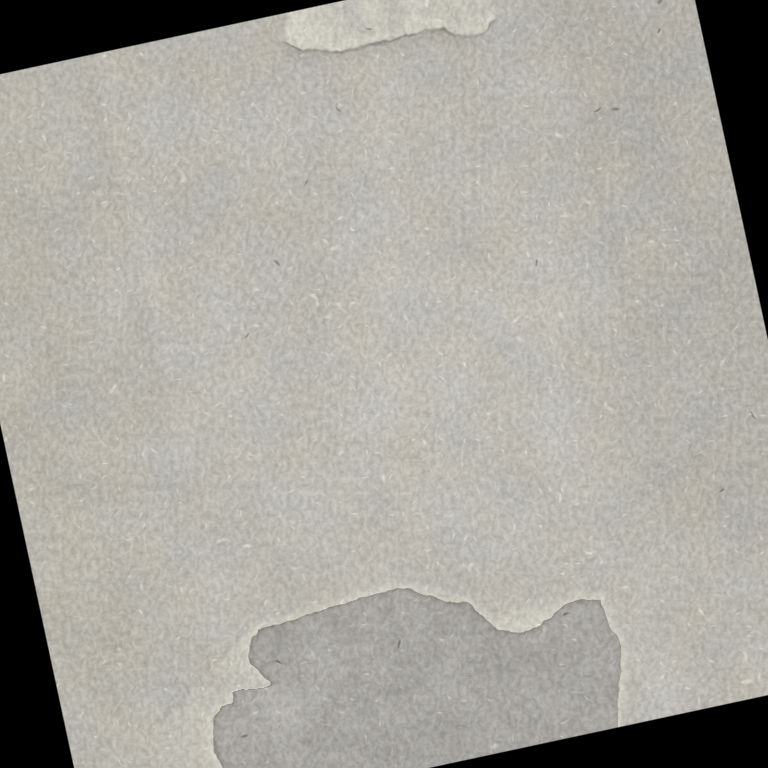
A three.js fragment shader for this texture:

```glsl
// A tilted sheet of worn grey card on black, with a torn patch low down and a
// small tear at the top. Tear outlines are sums of ramps roughened by gradient
// noise; fibres, flecks and mottling are layered over flat paper tones.
varying vec2 vUv;

const float TILT = 0.2115;
const vec2 SHEET_CENTER = vec2(0.5945, 0.383);  // in tilted axes
const float SHEET_HALF = 0.5003;
const float EDGE = 0.0013;
const vec3 PAPER = vec3(0.727, 0.716, 0.687);
const vec3 UNDERLAYER = vec3(0.655, 0.646, 0.625);
const vec3 TORN_RIM = vec3(0.815, 0.803, 0.758);
const vec3 SHADOW = vec3(0.43, 0.42, 0.39);
const float GRAIN = 0.075;
const float ROUGHNESS = 0.006;

float hash(vec2 p) {
  return fract(sin(dot(p, vec2(127.1, 311.7))) * 43758.55);
}

float corner(vec2 cell, vec2 offset) {
  float a = 6.2832 * hash(cell);
  return dot(vec2(cos(a), sin(a)), offset);
}

float noise(vec2 p) {
  vec2 i = floor(p), f = fract(p);
  vec2 w = f * f * f * (f * (f * 6.0 - 15.0) + 10.0);
  vec2 e = vec2(1.0, 0.0);
  float low = mix(corner(i, f), corner(i + e.xy, f - e.xy), w.x);
  float high = mix(corner(i + e.yx, f - e.yx), corner(i + e.xx, f - e.xx), w.x);
  return mix(low, high, w.y);
}

float ramp(float a, float b, float x) { return clamp((x - a) / (b - a), 0.0, 1.0); }

float bump(float x, float center, float width) {
  float t = (x - center) / width;
  return exp(-t * t);
}

// Signed depth inside the lower patch, bounded by top, left and right profiles.
float patchDepth(vec2 p) {
  float top = 0.178 + 0.055 * ramp(0.335, 0.51, p.x) - 0.012 * ramp(0.535, 0.557, p.x)
    - 0.006 * ramp(0.56, 0.6, p.x) - 0.036 * smoothstep(0.6, 0.657, p.x)
    + 0.041 * smoothstep(0.68, 0.76, p.x);
  float left = 0.289 - 0.013 * ramp(0.0, 0.03, p.y) + 0.028 * smoothstep(0.066, 0.088, p.y)
    + 0.049 * smoothstep(0.098, 0.11, p.y) - 0.028 * smoothstep(0.11, 0.135, p.y)
    + 0.012 * smoothstep(0.158, 0.18, p.y);
  float right = 0.8035 + 0.005 * ramp(0.06, 0.15, p.y) - 0.028 * smoothstep(0.15, 0.225, p.y);
  return min(top - p.y, min(p.x - left, right - p.x));
}

// Height above the ragged lower lip of the top tear.
float topTearHeight(vec2 p) {
  return p.y - (0.948 - 0.013 * smoothstep(0.37, 0.4, p.x) + 0.026 * smoothstep(0.44, 0.57, p.x)
    - 0.006 * smoothstep(0.575, 0.6, p.x) + 0.02 * smoothstep(0.625, 0.647, p.x));
}

// Short strokes, one at random in some cells of a grid.
float flecks(vec2 p, float density, float chance) {
  vec2 g = p * density, cell = floor(g);
  float turn = 6.2832 * hash(cell + 3.7);
  vec2 d = fract(g) - 0.35 - 0.3 * vec2(hash(cell + 8.1), hash(cell + 5.3));
  d = vec2(d.x * cos(turn) + d.y * sin(turn), d.y * cos(turn) - d.x * sin(turn));
  return step(hash(cell), chance) * (1.0 - smoothstep(0.05, 0.2, length(d * vec2(0.6, 1.5))));
}

void main() {
  vec2 p = vUv;
  float c = cos(TILT), s = sin(TILT);
  vec2 sheet = vec2(c * p.x + s * p.y, c * p.y - s * p.x);

  // Paper tone: shaded sides, long creases, mottling.
  vec3 color = PAPER;
  color += 0.018 * bump(length(p - vec2(0.57, 0.48)), 0.0, 0.3);
  color -= 0.028 * smoothstep(0.8, 1.02, sheet.x) * smoothstep(0.1, 0.4, p.y);
  color -= vec3(0.012, 0.014, 0.024) * (1.0 - smoothstep(0.1, 0.36, sheet.x));
  float creaseFade = smoothstep(0.32, 0.5, sheet.y);
  color += creaseFade * (0.014 * bump(sheet.x, 0.325, 0.012) - 0.014 * bump(sheet.x, 0.302, 0.014));
  color -= 0.012 * bump(sheet.x, 0.925, 0.012) * smoothstep(0.05, 0.25, sheet.y);
  color += 0.025 * bump(sheet.x, 0.863, 0.025) * (1.0 - smoothstep(0.05, 0.3, p.y));
  color += 0.025 * noise(p * 9.0) + 0.02 * noise(p * 23.0);
  color += vec3(0.012, 0.004, -0.018) * noise(p * 16.0 + 40.0);

  // Lower patch with a pale torn rim and a lifted flap on its left.
  vec2 rough = p + ROUGHNESS * vec2(noise(p * 42.0), noise(p * 42.0 + 9.0))
    + 0.4 * ROUGHNESS * vec2(noise(p * 115.0), noise(p * 115.0 + 17.0));
  float depth = patchDepth(rough);
  float inside = smoothstep(-EDGE, EDGE, depth);
  float flapSide = rough.x - 0.325 - 0.94 * (rough.y - 0.18);
  float flap = smoothstep(-0.006, 0.006, flapSide) * smoothstep(-0.11, 0.0, depth)
    * (1.0 - smoothstep(0.16, 0.19, p.y)) * (1.0 - step(0.4, p.x));
  color = mix(color, TORN_RIM, 0.45 * flap);
  color -= 0.025 * bump(flapSide, -0.004, 0.004) * ramp(0.03, 0.07, p.y) * (1.0 - ramp(0.15, 0.19, p.y));
  float rimWidth = 0.015 + 0.027 * bump(p.x, 0.69, 0.045) * step(0.15, p.y);
  color = mix(color, TORN_RIM, 0.8 * smoothstep(-rimWidth, -0.1 * rimWidth, depth));
  vec3 under = UNDERLAYER + 0.045 * noise(p * 18.0 + 5.0) + 0.03 * noise(p * 45.0);
  under += 0.05 * bump(length(p - vec2(0.365, 0.075)), 0.0, 0.035);
  color = mix(color, under, inside);
  float lipShade = 0.6 - 0.3 * smoothstep(0.77, 0.8, p.x);
  color = mix(color, SHADOW, lipShade * inside * exp(-max(depth, 0.0) / 0.0032));

  // Top tear: pale scuffed fibres above a broken dark lip.
  float height = topTearHeight(rough);
  float span = smoothstep(0.362, 0.38, rough.x) * (1.0 - smoothstep(0.637, 0.65, rough.x));
  float scuff = 0.5 + 0.7 * noise(p * 38.0) + 0.5 * bump(height, 0.007, 0.008)
    + 0.5 * bump(p.x, 0.39, 0.025);
  color = mix(color, TORN_RIM, span * smoothstep(-EDGE, EDGE, height) * clamp(scuff, 0.0, 1.0));
  color = mix(color, SHADOW, 0.5 * span * bump(height, -0.0015, 0.0025) * (0.7 + noise(p * 30.0)));
  color -= 0.03 * span * bump(height, -0.008, 0.009);

  // Fine fibres, pale flecks and rare dark specks.
  vec2 curl = p + 0.004 * vec2(noise(p * 70.0 + 21.0), noise(p * 70.0 + 33.0));
  color += GRAIN * (noise(curl * vec2(150.0, 105.0)) + 0.7 * noise(curl * 230.0));
  color += 0.075 * flecks(curl, 62.0, 0.16) + 0.09 * flecks(curl + 0.37, 34.0, 0.025);
  color -= 0.17 * flecks(curl + 0.71, 50.0, 0.004);

  vec2 border = SHEET_HALF - abs(sheet - SHEET_CENTER);
  color *= smoothstep(-EDGE, EDGE, min(border.x, border.y));
  gl_FragColor = vec4(color, 1.0);
}
```
